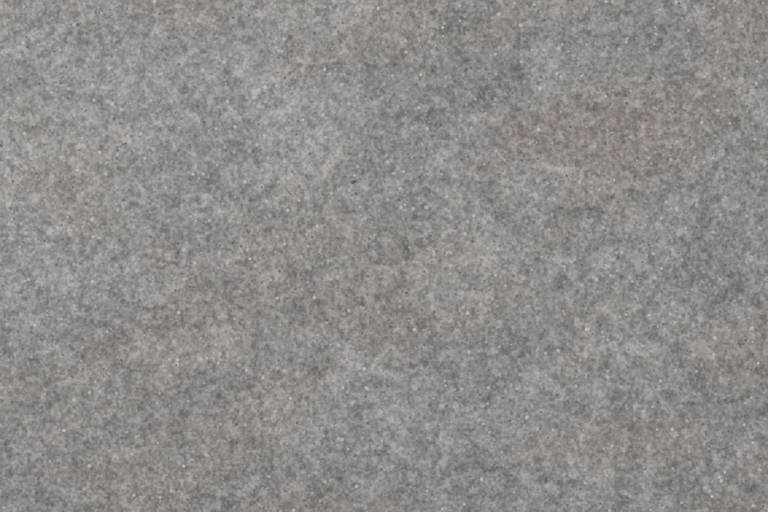
A Shadertoy shader for this texture:

```glsl
// Weathered grey stone: fine sandy grain over soft cloudy mottling,
// with faint pink stains, pale and dark mineral specks and rare dark marks.
// All layers are smooth cellular noise, in units of the canvas height.

#define STONE_COLOR  vec3(0.554, 0.549, 0.537)
#define STAIN_TINT   vec3(0.010, -0.010, -0.010)
#define PALE_SPECK   vec3(0.77, 0.77, 0.75)
#define DARK_SPECK   vec3(0.36, 0.35, 0.34)
#define MARK_COLOR   vec3(0.25, 0.24, 0.23)
#define GRAIN_FREQ   190.0
#define GRAIN_AMOUNT 0.125
#define CLUMP_AMOUNT 0.085
#define CLOUD_AMOUNT 0.045
#define SPECK_FREQ   75.0
#define MARK_FREQ    5.0

// Three random values in 0..1 for an integer cell
vec3 hash3(vec2 cell, float seed) {
    uvec3 v = uvec3(ivec3(vec3(cell, seed)) + 4096);
    v = v * 1664525u + 1013904223u;
    v.x += v.y * v.z; v.y += v.z * v.x; v.z += v.x * v.y;
    v ^= v >> 16u;
    v.x += v.y * v.z; v.y += v.z * v.x; v.z += v.x * v.y;
    return vec3(v >> 8u) / 16777216.0;
}

// Smooth cellular noise: nearby cell tones blended by distance, about -0.5..0.5
float cellNoise(vec2 p, float seed) {
    vec2 cell = floor(p);
    float tone = 0.0, total = 0.0;
    for (int y = -1; y <= 1; y++)
    for (int x = -1; x <= 1; x++) {
        vec2 c = cell + vec2(x, y);
        vec3 h = hash3(c, seed);
        vec2 d = c + 0.15 + 0.7 * h.xy - p;
        float w = exp(-5.0 * dot(d, d));
        tone += w * (h.z - 0.5);
        total += w;
    }
    return tone / total;
}

// Coverage of sparse round spots; radius is in cells, edge is the blur width
float spots(vec2 p, float seed, float share, vec2 radius, float edge) {
    vec2 cell = floor(p);
    float cover = 0.0;
    for (int y = -1; y <= 1; y++)
    for (int x = -1; x <= 1; x++) {
        vec2 c = cell + vec2(x, y);
        vec3 h = hash3(c, seed);
        float size = mix(radius.x, radius.y, fract(h.z * 91.7));
        float dist = length(c + h.xy - p) - size;
        float spot = 1.0 - smoothstep(-edge, edge, dist);
        cover = max(cover, spot * step(h.z, share) * (0.4 + 0.6 * fract(h.z * 577.0)));
    }
    return cover;
}

void mainImage(out vec4 fragColor, in vec2 fragCoord) {
    vec2 p = fragCoord / iResolution.y;
    vec2 uv = fragCoord / iResolution.xy;
    float pixel = 1.0 / iResolution.y;

    // Slightly tilted axes, so that clouds and stains run along the slab
    vec2 slant = mat2(0.97, -0.22, 0.22, 0.97) * p;
    vec2 warp = 0.05 * vec2(cellNoise(p * 11.0, 1.0), cellNoise(p * 11.0, 2.0));
    vec2 flow = slant + warp;

    // Broad light, clouds and grain; the grain layers are turned apart
    float broad = 0.035 * (0.5 - uv.x) + 0.025 * (uv.y - 0.5);
    float clouds = 0.8 * cellNoise(flow * vec2(2.2, 3.4), 3.0)
                 + cellNoise(flow * vec2(6.0, 11.0), 4.0)
                 + cellNoise(flow * vec2(22.0, 34.0), 5.0);
    vec2 turned = mat2(0.8, 0.6, -0.6, 0.8) * p;
    float clumps = cellNoise(turned * GRAIN_FREQ * 0.32, 6.0)
                 + cellNoise(p * GRAIN_FREQ * 0.6, 15.0);
    float grain = cellNoise(p * GRAIN_FREQ, 7.0)
                + 0.6 * cellNoise(turned * GRAIN_FREQ * 1.4, 16.0);
    float tone = broad + CLOUD_AMOUNT * clouds + CLUMP_AMOUNT * clumps
               + GRAIN_AMOUNT * grain;
    vec3 color = STONE_COLOR + tone;

    // Pink stains, broken up by the clumps
    float stain = cellNoise(flow * vec2(2.6, 7.5), 8.0)
                + 0.5 * cellNoise(flow * vec2(9.0, 19.0), 9.0) + 0.3 * clumps;
    color += STAIN_TINT * smoothstep(-0.05, 0.45, stain);

    // Mineral specks with soft rims
    float edge = max(SPECK_FREQ * pixel * 0.8, 0.13);
    float pale = spots(p * SPECK_FREQ, 10.0, 0.11, vec2(0.08, 0.27), edge);
    float dark = spots(p * SPECK_FREQ, 11.0, 0.13, vec2(0.07, 0.20), edge);
    color = mix(color, PALE_SPECK, 0.85 * pale);
    color = mix(color, DARK_SPECK, 0.75 * dark);

    // Rare ragged marks
    vec2 ragged = p + 0.016 * vec2(cellNoise(p * 70.0, 12.0), cellNoise(p * 70.0, 13.0));
    float mark = spots(ragged * MARK_FREQ, 14.0, 0.09, vec2(0.02, 0.055),
                       MARK_FREQ * pixel * 1.5);
    color = mix(color, MARK_COLOR, 0.65 * mark);

    fragColor = vec4(clamp(color, 0.0, 1.0), 1.0);
}
```
